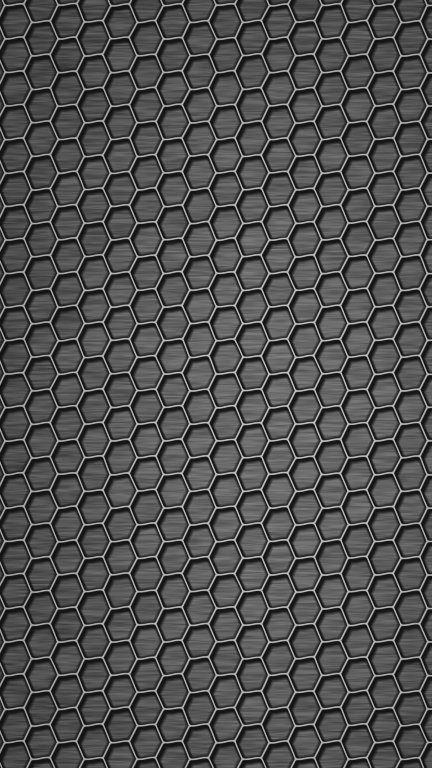
Write a WebGL 2 fragment shader that draws this pattern.

```glsl
#version 300 es
precision highp float;

uniform vec2 u_resolution;
out vec4 fragColor;

float hash(vec2 p) {
    vec3 q = fract(p.xyx * 0.1031);
    q += dot(q, q.yzx + 33.33);
    return fract((q.x + q.y) * q.z);
}

float noise(vec2 p) {
    vec2 i = floor(p), f = fract(p);
    f = f * f * (3.0 - 2.0 * f);
    return mix(mix(hash(i), hash(i + vec2(1, 0)), f.x),
               mix(hash(i + vec2(0, 1)), hash(i + vec2(1, 1)), f.x), f.y);
}

float smoothMin(float a, float b, float radius) {
    float h = max(radius - abs(a - b), 0.0) / radius;
    return min(a, b) - 0.25 * h * h * radius;
}

// Depth inside the nearest hexagon of one rectangular lattice
float hexDepth(vec2 p, vec2 pitch) {
    vec2 q = abs(mod(p + 0.5 * pitch, pitch) - 0.5 * pitch);
    float slant = 0.0359 - dot(q, vec2(0.911, 0.413));
    return smoothMin(0.5 * pitch.y - q.y, slant, 0.004);
}

// Distance to the wire, from two interleaved lattices
float wireDistance(vec2 p) {
    vec2 pitch = vec2(0.1222, 0.07755);
    p -= vec2(0.2778, 1.1078);
    // Tilt the short level runs, rising to the right
    p.y -= 0.002 * sin(12.5664 * p.x / pitch.x);
    return max(hexDepth(p, pitch), hexDepth(p + 0.5 * pitch, pitch));
}

void main() {
    vec2 uv = gl_FragCoord.xy / u_resolution;
    vec2 p = gl_FragCoord.xy / u_resolution.x;
    float pixel = 1.0 / u_resolution.x;

    // Brushed metal, brightest near the middle
    vec2 fromGlow = uv - vec2(0.62, 0.46);
    float glow = exp(-3.0 * dot(fromGlow, fromGlow));
    float streaks = 0.6 * noise(p * vec2(14.0, 250.0))
                  + 0.4 * noise(p * vec2(40.0, 400.0) + 71.0) - 0.5;
    float metal = mix(0.25, 0.425, glow) + 0.2 * streaks;

    // Slightly uneven wire
    vec2 bent = p + 0.002 * (vec2(noise(p * 22.0), noise(p * 22.0 + 40.0)) - 0.5);
    float wire = wireDistance(bent);

    // Soft shadow thrown down and right, plus contact darkening
    float below = wireDistance(bent - vec2(0.005, -0.0065));
    float dropShadow = 1.0 - smoothstep(0.001, 0.0105, below);
    float contact = 1.0 - smoothstep(0.002, 0.0105, wire);
    float shade = 1.0 - (1.0 - 0.88 * dropShadow) * (1.0 - 0.78 * contact);
    float tone = mix(metal, 0.06, shade);

    // Rounded wire with a bright core
    float core = 1.0 - smoothstep(0.0, 0.003, wire);
    float wireTone = mix(0.42, 0.72, core) * mix(0.86, 1.06, glow);
    float cover = 1.0 - smoothstep(0.0023 - 0.6 * pixel, 0.0023 + 0.6 * pixel, wire);
    tone = mix(tone, wireTone, cover);

    fragColor = vec4(vec3(tone), 1.0);
}
```
